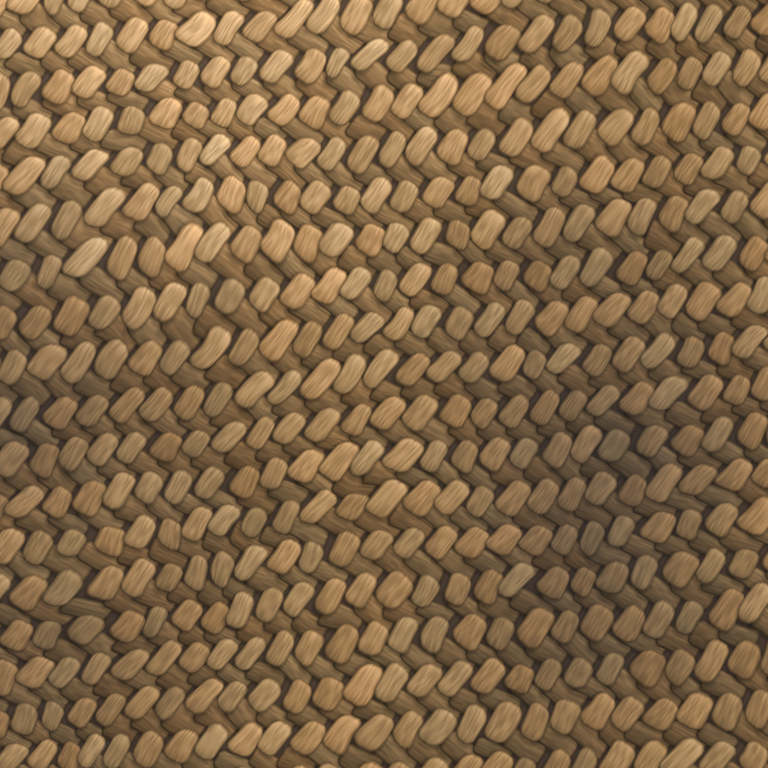
Write a Shadertoy shader that draws this texture.

```glsl
// Woven straw in herringbone twill: rows of short pale strands leaning right
// alternate with rows of longer brown strands leaning left. Each strand is a
// domed rounded box, painted in order over a warped lattice under uneven light.

float hash(vec2 p) {
    vec3 q = fract(vec3(p.xyx) * 0.1031);
    q += dot(q, q.yzx + 33.33);
    return fract((q.x + q.y) * q.z);
}

float noise(vec2 p) {
    vec2 i = floor(p), f = fract(p);
    f = f * f * (3.0 - 2.0 * f);
    vec2 e = vec2(0.0, 1.0);
    return mix(mix(hash(i), hash(i + e.yx), f.x),
               mix(hash(i + e.xy), hash(i + e.yy), f.x), f.y);
}

float roundBox(vec2 p, vec2 halfSize, float radius) {
    vec2 d = abs(p) - halfSize + radius;
    return length(max(d, 0.0)) + min(max(d.x, d.y), 0.0) - radius;
}

void mainImage(out vec4 fragColor, in vec2 fragCoord) {
    const float columns = 24.5;
    const float rowStep = 1.44;
    const vec2 lightDir = vec2(0.64, 0.77);

    vec2 uv = fragCoord / iResolution.y;
    float pixel = columns / iResolution.y;

    // Lattice space: one unit per column, rows climbing to the right
    vec2 q = uv * columns;
    q.y -= 0.09 * q.x;
    q += 0.8 * vec2(noise(uv * 5.0), noise(uv * 4.0 + 17.0)) - 0.4;
    q += 0.25 * vec2(noise(uv * 22.0 + 5.0), noise(uv * 22.0 + 41.0)) - 0.125;

    vec3 color = vec3(0.31, 0.25, 0.20);

    // Layer 0 is the brown strands, layer 1 the pale ones above them
    for (int layer = 0; layer < 2; layer++) {
        bool pale = layer == 1;
        float lift = pale ? 0.0 : 0.5;
        vec2 axis = pale ? vec2(0.57, 0.82) : vec2(0.82, -0.57);
        vec2 side = vec2(-axis.y, axis.x);
        float nearRow = round(q.y / rowStep - lift);

        for (int j = -1; j <= 1; j++)
        for (int i = -1; i <= 1; i++) {
            float row = nearRow + float(j);
            float shift = 0.5 * row + 0.25 * hash(vec2(row + 60.0, 7.0));
            vec2 id = vec2(round(q.x - shift) + float(i), row);
            vec2 seed = id + 80.0 + 130.0 * float(layer);
            float rnd = hash(seed), rnd2 = hash(seed + 31.7);

            // Strand frame: x along the fibre, y across it, tapering to one end
            vec2 center = vec2(id.x + shift, rowStep * (row + lift));
            center += 0.18 * (vec2(rnd, rnd2) - 0.5);
            vec2 r = q - center;
            vec2 local = vec2(dot(r, axis), dot(r, side));
            local.y += 0.2 * (rnd2 - 0.5) * local.x;
            local.y *= 1.0 + 0.35 * (rnd - 0.4) * local.x;
            vec2 size = pale ? vec2(0.58, 0.41) : vec2(0.70, 0.39);
            size *= vec2(0.86 + 0.24 * rnd2, 0.86 + 0.20 * rnd);
            float radius = pale ? 0.31 : 0.22;
            float d = roundBox(local, size, radius);

            // Shadow thrown on whatever lies beneath
            vec2 s = r + 0.06 * lightDir;
            float ds = roundBox(vec2(dot(s, axis), dot(s, side)), size, radius);
            color *= mix(0.74, 1.0, smoothstep(-0.05, 0.12, ds));

            // Dome shading, fibre grain and tone of this strand
            vec2 bend = local / size;
            vec2 tilt = axis * bend.x * bend.x * bend.x * 0.9 + side * bend.y * 0.8;
            float lit = 1.0 + 0.34 * dot(tilt, lightDir);
            float grain = noise(vec2(local.x * 3.0, local.y * 17.0) + seed * 9.0);
            lit *= 0.88 + 0.24 * grain;
            lit *= 0.91 + 0.18 * rnd2;
            lit *= mix(0.62, 1.0, smoothstep(0.01, -0.10, d));
            vec3 straw = pale ? vec3(0.65, 0.525, 0.355) : vec3(0.49, 0.395, 0.27);
            straw *= mix(vec3(1.0), vec3(1.03, 0.97, 0.92), rnd);
            color = mix(color, straw * lit, smoothstep(pixel, -pixel, d));
        }
    }

    // Broad light from the upper left, with dim cool hollows
    float glow = exp(-5.0 * dot(uv - vec2(0.22, 1.02), uv - vec2(0.22, 1.02)));
    float hollow = 0.50 * exp(-22.0 * pow(uv.x - 0.80, 2.0) - 9.0 * pow(uv.y - 0.36, 2.0));
    hollow += 0.40 * exp(-18.0 * pow(uv.x - 0.04, 2.0) - 7.0 * pow(uv.y - 0.36, 2.0));
    hollow *= 0.5 + noise(uv * 7.0 + 3.0);
    color *= 0.97 + 0.30 * glow + 0.10 * (noise(uv * 6.0 + 60.0) - 0.5);
    color = mix(color, color * vec3(0.50, 0.52, 0.58) + vec3(0.05, 0.05, 0.06), hollow);

    // Pale bleaching in the brightest fibres
    float bright = smoothstep(0.55, 0.95, color.r);
    color = mix(color, color * vec3(0.98, 1.02, 1.13), bright);

    fragColor = vec4(clamp(color, 0.0, 1.0), 1.0);
}
```
